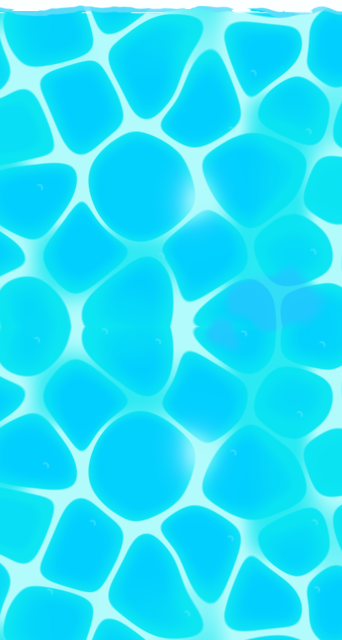
Give the GLSL for this texture, as a Shadertoy shader.

```glsl
float hash(vec2 p) {
    return fract(sin(dot(p, vec2(127.1, 311.7))) * 43758.5453);
}

float noise(vec2 p) {
    vec2 i = floor(p), f = fract(p);
    f = f * f * (3.0 - 2.0 * f);
    return mix(mix(hash(i), hash(i + vec2(1, 0)), f.x),
               mix(hash(i + vec2(0, 1)), hash(i + vec2(1, 1)), f.x), f.y);
}

// Jittered centre of a cell; odd rows are staggered
vec2 cellCentre(vec2 cell) {
    vec2 jitter = vec2(hash(cell), hash(cell + 37.4)) - 0.5;
    return (cell + 0.5 + 0.62 * jitter + vec2(0.5 * mod(cell.y, 2.0), 0.0)) / vec2(3.5, 5.0);
}

// x: distance to the cell border with rounded corners, y: random value of the cell
vec2 roundedCells(vec2 p) {
    vec2 home = floor(p * vec2(3.5, 5.0)), nearest = home, toNearest = vec2(9.0);
    for (int j = -2; j <= 2; j++)
    for (int i = -2; i <= 2; i++) {
        vec2 cell = home + vec2(i, j);
        vec2 r = cellCentre(cell) - p;
        if (dot(r, r) < dot(toNearest, toNearest)) {
            toNearest = r;
            nearest = cell;
        }
    }
    float sum = 0.0;
    for (int j = -2; j <= 2; j++)
    for (int i = -2; i <= 2; i++) {
        if (i == 0 && j == 0) continue;
        vec2 r = cellCentre(nearest + vec2(i, j)) - p;
        float border = dot(0.5 * (toNearest + r), normalize(r - toNearest));
        sum += exp(-48.0 * border);
    }
    return vec2(-log(sum) / 48.0, hash(nearest + 8.3));
}

void mainImage(out vec4 fragColor, in vec2 fragCoord) {
    vec2 uv = fragCoord / iResolution.x;
    float top = iResolution.y / iResolution.x;
    float pixel = 1.0 / iResolution.x;

    // Ripples mirrored about the middle, gently bent
    vec2 q = vec2(uv.x, abs(uv.y - 0.49 * top));
    vec2 bend = vec2(noise(q * 6.0 + 3.0), noise(q * 6.0 + 19.0)) - 0.5;
    vec2 cells = roundedCells(q + 0.055 * bend + vec2(0.0, 0.08));
    float d = cells.x;

    // Water: deep blue cell centres, aqua towards the borders
    float patches = noise(q * 3.5 + 7.0);
    float halo = 1.0 - smoothstep(0.0, 0.035 + 0.05 * patches, d);
    float aqua = 0.85 * halo + 0.5 * smoothstep(0.5, 0.9, patches) + 0.7 * smoothstep(0.78, 0.95, cells.y);
    vec3 color = mix(vec3(0.005, 0.815, 0.995), vec3(0.04, 0.895, 0.95), clamp(aqua, 0.0, 1.0));

    // Flat blue clouds right of the middle
    vec2 wobble = 0.06 * (vec2(noise(uv * 14.0), noise(uv * 14.0 + 50.0)) - 0.5);
    float cloud = min(length((uv + wobble - vec2(0.79, 1.0)) * vec2(0.65, 1.0)) - 0.085,
                      length(uv + wobble - vec2(0.64, 0.89)) - 0.05);
    float cloudMask = 1.0 - smoothstep(-0.02, 0.02, cloud);
    color = mix(color, vec3(0.13, 0.785, 0.995), 0.9 * cloudMask);

    // Soft white glare
    vec2 g = (q - vec2(0.57, 0.37)) / vec2(0.065, 0.075);
    color = mix(color, vec3(0.8, 0.98, 1.0), 0.85 * exp(-dot(g, g)) * exp(-12.0 * max(d, 0.0)));

    // Light web: bright and faint stretches
    float strength = smoothstep(0.2, 0.65, noise(q * 5.0 + 31.0)) * (1.0 - 0.75 * cloudMask);
    float halfWidth = mix(0.003, 0.0055, strength);
    float web = 1.0 - smoothstep(halfWidth - 0.5 * pixel, halfWidth + 0.002 + pixel, d);
    vec3 webColor = mix(vec3(0.26, 0.93, 0.95), vec3(0.7, 0.985, 0.99), strength);
    color = mix(color, vec3(0.2, 0.93, 0.96), 0.4 * strength * exp(-90.0 * max(d, 0.0)));
    color = mix(color, webColor, web * mix(0.55, 1.0, strength));

    // Tiny faint bubbles
    vec2 grid = uv * 5.0;
    vec2 id = floor(grid);
    vec2 b = (fract(grid) - 0.25 - 0.5 * vec2(hash(id + 2.0), hash(id + 5.0))) / 5.0;
    float ring = 1.0 - smoothstep(0.001, 0.001 + 1.5 * pixel, abs(length(b) - 0.008));
    ring *= step(0.55, hash(id + 11.0)) * smoothstep(-0.006, 0.008, b.x + b.y);
    color = mix(color, vec3(0.5, 0.92, 1.0), 0.35 * ring);

    // Foam along the top edge, with a pale rim and loose flecks
    float depth = top - uv.y;
    float foamEdge = 0.015 + 0.018 * noise(vec2(uv.x * 17.0, 4.0)) + 0.004 * noise(vec2(uv.x * 60.0, 9.0));
    float rimEdge = foamEdge + 0.018 * noise(vec2(uv.x * 11.0, 23.0));
    float flecks = smoothstep(0.68, 0.76, noise(vec2(uv.x * 20.0, depth * 130.0)));
    flecks *= 1.0 - smoothstep(0.032, 0.042, depth);
    color = mix(color, vec3(0.42, 0.87, 0.98), 0.8 * (1.0 - smoothstep(-pixel, pixel, depth - rimEdge)));
    float foam = 1.0 - smoothstep(-pixel, pixel, depth - foamEdge);
    color = mix(color, vec3(0.99, 1.0, 1.0), max(foam, flecks));

    fragColor = vec4(color, 1.0);
}
```
